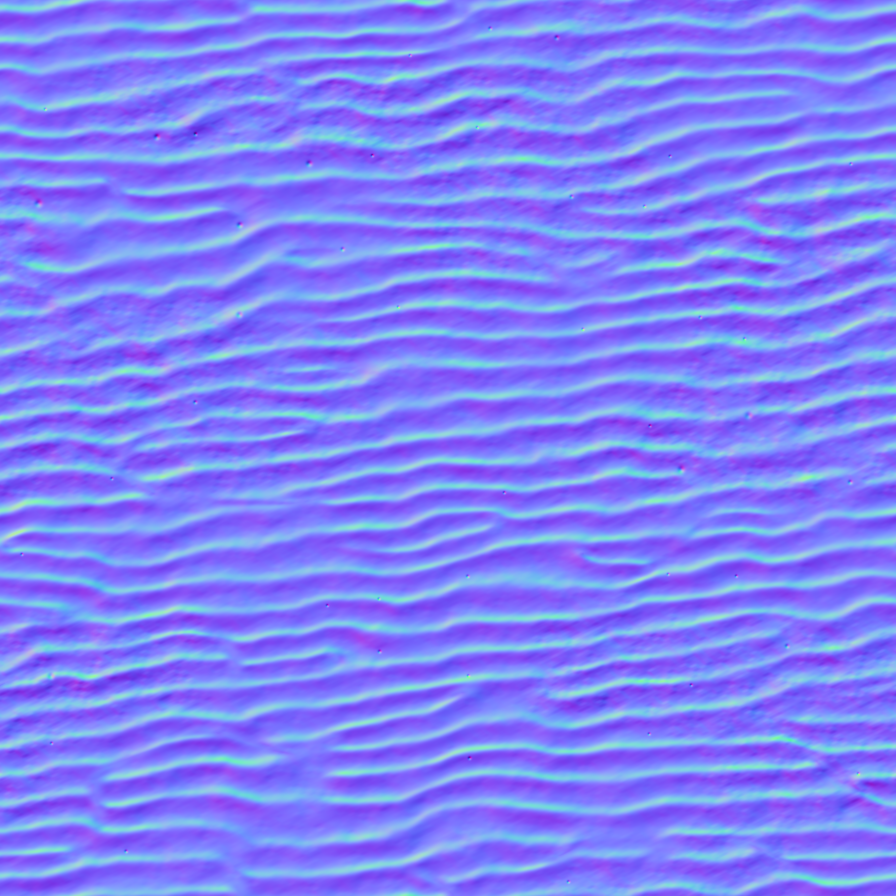
A Shadertoy shader for this texture map:

```glsl
// Tiling normal map of wind-blown sand ripples with forks, fine grain and pebbles.

const float TAU = 6.2831853;
const vec2 WAVES = vec2(-3.0, 30.0);   // whole ripples across and up the tile
const vec2 PATCHES = vec2(8.0, 14.0);  // wave packets across and up the tile
const float STEP = 0.0008;             // spacing for finite differences

vec2 hash2(vec2 cell, float salt) {
    vec3 q = fract(vec3(cell.xyx + salt * 1.37) * vec3(0.1031, 0.1030, 0.0973));
    q += dot(q, q.yzx + 33.33);
    return fract((q.xx + q.yz) * q.zy);
}

// Value noise in -1..1 that wraps after "cells" lattice cells.
float wrapNoise(vec2 p, vec2 cells, float salt) {
    vec2 g = p * cells, i = floor(g), f = g - i;
    vec2 u = f * f * f * (f * (f * 6.0 - 15.0) + 10.0);
    float a = hash2(mod(i, cells), salt).x;
    float b = hash2(mod(i + vec2(1, 0), cells), salt).x;
    float c = hash2(mod(i + vec2(0, 1), cells), salt).x;
    float d = hash2(mod(i + vec2(1, 1), cells), salt).x;
    return 2.0 * mix(mix(a, b, u.x), mix(c, d, u.x), u.y) - 1.0;
}

// Sum of overlapping wave packets; ripples fork where the packets cancel.
vec2 packets(vec2 p, vec2 cells, float shift, float bend) {
    vec2 g = p * cells, base = floor(g), sum = vec2(0.0);
    for (int y = -2; y <= 2; y++)
    for (int x = -2; x <= 2; x++) {
        vec2 cell = base + vec2(x, y), id = mod(cell, cells);
        vec2 d = g - cell - hash2(id, 3.0);
        float turn = shift * (hash2(id, 11.0).x - 0.5);
        turn += bend * dot(hash2(id, 19.0) - 0.5, d);
        sum += exp(-2.0 * dot(d, d)) * vec2(cos(TAU * turn), sin(TAU * turn));
    }
    return sum;
}

// Ripple phase as a complex number, with meandering crests.
vec2 ripplePhasor(vec2 p) {
    float meander = 0.0080 * wrapNoise(p, vec2(9, 6), 31.0)
                  + 0.0076 * wrapNoise(p, vec2(16, 10), 37.0)
                  + 0.0028 * wrapNoise(p, vec2(29, 21), 41.0)
                  + 0.0007 * wrapNoise(p, vec2(61, 53), 43.0);
    vec2 s = packets(p, PATCHES, 0.9, 0.5);
    float a = TAU * dot(WAVES, p + vec2(0.0, meander));
    return mat2(cos(a), sin(a), -sin(a), cos(a)) * s;
}

float phaseStep(vec2 from, vec2 to) {
    return atan(from.x * to.y - from.y * to.x, dot(from, to));
}

// Narrow steep faces between broad gentle ones, averaging to zero.
float rippleSlope(float phase) {
    float skewed = phase + 0.5 * cos(phase);
    return 0.48 * (exp(0.9 * cos(skewed)) - 1.18);
}

// Wide ripples are gentler; steepness is limited where they crowd.
vec2 rippleTilt(vec2 p) {
    vec2 s = ripplePhasor(p);
    float gx = phaseStep(s, ripplePhasor(p + vec2(STEP, 0)));
    float gy = phaseStep(s, ripplePhasor(p + vec2(0, STEP)));
    vec2 rate = vec2(-gx, gy) / (TAU * WAVES.y * STEP);
    vec2 facing = 1.25 * rate / sqrt(0.56 + dot(rate, rate));
    float strength = smoothstep(0.0, 0.3, length(s));
    strength *= 1.0 + 0.28 * wrapNoise(p, vec2(15, 25), 47.0);
    return strength * rippleSlope(atan(s.y, s.x)) * facing;
}

// Lumps and slanting grain; the sheared axes still wrap.
float sandHeight(vec2 p, float rough) {
    vec2 slant = vec2(p.x + p.y, 2.0 * p.y - p.x);
    float h = 0.0015 * wrapNoise(p, vec2(23, 31), 53.0);
    h += 0.0014 * rough * wrapNoise(p, vec2(41, 59), 59.0);
    h += 0.00042 * wrapNoise(slant, vec2(47, 41), 61.0);
    return h + 0.00023 * (0.5 + rough) * wrapNoise(slant, vec2(97, 79), 67.0);
}

vec2 sandTilt(vec2 p) {
    float rough = smoothstep(-0.1, 0.8, wrapNoise(p, vec2(6, 8), 71.0));
    float h = sandHeight(p, rough);
    float dx = sandHeight(p + vec2(STEP, 0), rough) - h;
    float dy = sandHeight(p + vec2(0, STEP), rough) - h;
    return vec2(-dx, dy) / STEP;
}

// Sparse small round pebbles, mostly tiny.
vec2 pebbleTilt(vec2 p, float cells) {
    vec2 g = p * cells, cell = floor(g), id = mod(cell, vec2(cells));
    vec2 kind = hash2(id, 79.0);
    vec2 d = (g - cell - mix(vec2(0.15), vec2(0.85), hash2(id, 83.0))) / cells;
    float radius = mix(0.0015, 0.0036, pow(kind.y, 4.0));
    vec2 q = d / radius;
    return step(kind.x, 0.45) * 1.2 * vec2(q.x, -q.y) * exp(-dot(q, q));
}

void mainImage(out vec4 fragColor, in vec2 fragCoord) {
    vec2 p = fragCoord / iResolution.xy;
    vec2 tilt = rippleTilt(p) + sandTilt(p) + pebbleTilt(p, 10.0);
    tilt *= min(1.0, 0.95 / max(length(tilt), 1e-4));
    vec3 normal = vec3(tilt, sqrt(1.0 - dot(tilt, tilt)));
    fragColor = vec4(0.5 + 0.5 * normal, 1.0);
}
```
